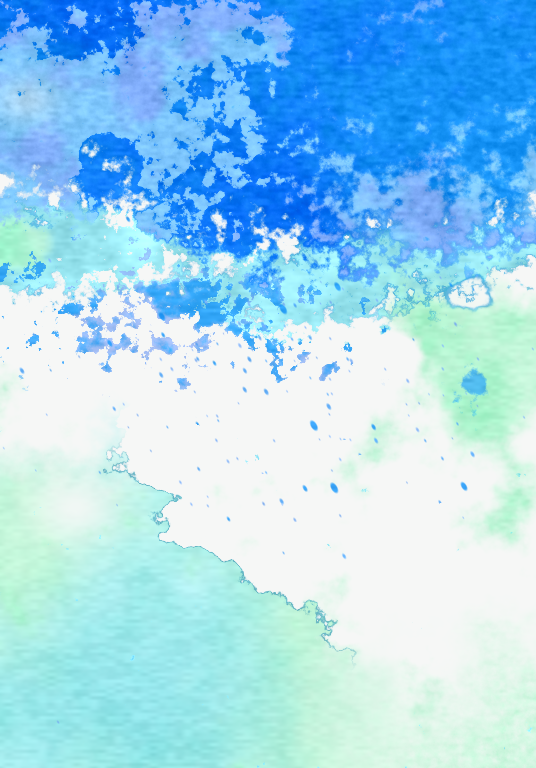
Write a WebGL 1 fragment shader that draws this background.

```glsl
precision highp float;
// Watercolour on white paper: a mottled blue sky, a broken cyan and green
// band with spatter below it, and an aqua wash in the lower left corner.
// Each wash is a soft layout field, roughened by noise and thresholded.
uniform vec2 u_resolution;

const vec3 PAPER = vec3(0.965, 0.970, 0.965);
const vec3 DEEP_BLUE = vec3(0.02, 0.42, 0.97);
const vec3 AZURE = vec3(0.10, 0.59, 0.98);
const vec3 PALE_BLUE = vec3(0.55, 0.81, 0.98);
const vec3 PERIWINKLE = vec3(0.57, 0.70, 0.97);
const vec3 CYAN = vec3(0.56, 0.92, 0.97);
const vec3 AQUA = vec3(0.66, 0.94, 0.93);
const vec3 MINT = vec3(0.76, 0.97, 0.85);
const vec3 LEAF = vec3(0.62, 0.95, 0.77);
const vec3 RIM_TEAL = vec3(0.22, 0.62, 0.72);
const vec3 RIM_BLUE = vec3(0.05, 0.58, 0.85);
const float RIM_WIDTH = 0.004;
const float GRAIN = 0.09;
vec2 uv;

float hash(vec2 p) {
  vec3 h = fract(vec3(p.xyx) * 0.1031);
  h += dot(h, h.yzx + 33.33);
  return fract((h.x + h.y) * h.z);
}

float noise(vec2 p) {
  vec2 i = floor(p), f = fract(p);
  f = f * f * (3.0 - 2.0 * f);
  return mix(mix(hash(i), hash(i + vec2(1, 0)), f.x),
             mix(hash(i + vec2(0, 1)), hash(i + vec2(1, 1)), f.x), f.y);
}

// Fractal noise centred on zero
float fbm(vec2 p) {
  float sum = 0.0, amp = 0.5;
  for (int i = 0; i < 5; i++) {
    sum += amp * (noise(p) - 0.5);
    p = mat2(1.6, 1.2, -1.2, 1.6) * p + 7.3;
    amp *= 0.55;
  }
  return sum;
}

// Soft elliptical patch at (x, y) with radii (rx, ry)
float patchAt(float x, float y, float rx, float ry) {
  vec2 d = (uv - vec2(x, y)) / vec2(rx, ry);
  return exp(-dot(d, d));
}

float rim(float field) { return exp(-pow(field / RIM_WIDTH, 2.0)); }

// One random slanted drop in some of the grid cells
float drops(vec2 p, float scale, float density) {
  vec2 q = p * scale, cell = floor(q);
  vec2 d = fract(q) - 0.25 - 0.5 * vec2(hash(cell + 3.1), hash(cell + 8.7));
  d.x += 0.4 * d.y;
  float size = hash(cell + 15.3), blur = scale / u_resolution.y;
  float dist = length(d * vec2(1.0, 0.65)) - mix(0.04, 0.12, size * size);
  return step(hash(cell + 21.9), density) * smoothstep(blur, -blur, dist);
}

void main() {
  uv = gl_FragCoord.xy / u_resolution;
  vec2 p = gl_FragCoord.xy / u_resolution.y;
  float broad = fbm(p * 6.0), rough = fbm(p * 16.0 + 20.0);
  float fine = fbm(p * 42.0 + 50.0), grit = fbm(p * 110.0 + 90.0);
  float ragged = 0.5 * rough + fine + 0.5 * grit;
  vec3 col = PAPER;

  // Lower left wash: jagged right shore, soft top
  float shore = mix(0.68, 0.22, smoothstep(0.10, 0.42, uv.y)) - uv.x
    + 0.08 * exp(-pow((uv.y - 0.352) / 0.014, 2.0))
    - 0.06 * exp(-pow((uv.y - 0.300) / 0.014, 2.0)) + 0.1 * rough + 0.11 * fine;
  float crisp = smoothstep(0.12, 0.18, uv.y), soft = mix(0.16, 0.005, crisp);
  float topFade = smoothstep(0.46, 0.37, uv.y + 0.15 * broad + 0.05 * fine);
  float gap = patchAt(0.14, 0.34, 0.085, 0.045);
  float wash = smoothstep(-soft, soft, shore) * topFade * (1.0 - 0.9 * gap);
  float green = patchAt(0.02, 0.32, 0.16, 0.12) + smoothstep(0.38, 0.62, uv.x) + broad;
  vec3 washCol = mix(AQUA, MINT, clamp(green, 0.0, 1.0)) + 0.18 * rough * vec3(1.2, 0.4, 0.6);
  washCol -= vec3(0.12, 0.05, 0.02) * patchAt(0.25, 0.08, 0.3, 0.14);
  col = mix(col, washCol, wash * 0.95);
  col = mix(col, RIM_TEAL, 0.7 * rim(shore) * crisp * smoothstep(0.44, 0.38, uv.y));

  // Pale lower right, with a bare patch
  float meadow = smoothstep(0.23, 0.08, uv.y + 0.3 * broad + 0.15 * rough);
  meadow *= smoothstep(0.42, 0.62, uv.x) * (1.0 - patchAt(0.77, 0.14, 0.14, 0.10));
  col = mix(col, MINT, (0.7 + grit) * meadow * (1.0 - wash));

  // Broken cyan band, then green at right and far left
  float band = patchAt(0.10, 0.68, 0.28, 0.07) + patchAt(0.82, 0.675, 0.30, 0.06)
    + 0.8 * patchAt(0.55, 0.61, 0.19, 0.055) - 0.5 + 1.2 * ragged;
  float leaf = patchAt(0.92, 0.53, 0.20, 0.11) + patchAt(0.03, 0.68, 0.09, 0.035)
    - 0.6 * patchAt(0.75, 0.54, 0.04, 0.025) + 1.3 * broad + 0.7 * rough + 0.3 * fine;
  col = mix(col, CYAN + 0.4 * rough, 0.85 * smoothstep(-0.03, 0.06, band));
  col = mix(col, mix(MINT, LEAF, 0.5 + 3.0 * rough), 0.85 * smoothstep(0.25, 0.75, leaf));
  float bare = patchAt(0.88, 0.615, 0.06, 0.025) - 0.5 + rough + 0.5 * fine;
  col = mix(col, PAPER, 0.9 * smoothstep(-0.03, 0.04, bare));
  float bandRim = rim(0.06 * band) * smoothstep(-0.08, 0.12, broad) + rim(0.06 * bare);
  col = mix(col, RIM_BLUE, 0.6 * min(bandRim, 1.0) * smoothstep(0.56, 0.62, uv.y));

  // Blue sky, worn through to paler pigment
  float skyLow = 0.665 + 0.075 * smoothstep(0.48, 0.15, uv.x) + 0.035 * smoothstep(0.8, 1.0, uv.x);
  float sky = smoothstep(-0.02, 0.025, uv.y - skyLow + 0.17 * ragged);
  float deep = patchAt(0.46, 0.77, 0.34, 0.15) + patchAt(0.20, 0.98, 0.2, 0.07) + 1.2 * broad + fine;
  float worn = patchAt(0.06, 0.85, 0.24, 0.14) + 0.9 * patchAt(0.41, 0.95, 0.12, 0.035)
    + 0.8 * patchAt(0.78, 0.72, 0.2, 0.07) + 0.42 * patchAt(0.36, 0.82, 0.2, 0.14)
    + 0.8 * patchAt(1.0, 0.77, 0.03, 0.06) - 1.5 * patchAt(0.205, 0.778, 0.05, 0.04);
  float feather = mix(0.06, 0.25, smoothstep(0.45, 0.7, uv.x));
  float wornMask = smoothstep(-feather, feather, worn - 0.5 + 1.3 * ragged);
  vec3 wornCol = mix(PALE_BLUE, PERIWINKLE, smoothstep(-0.1, 0.25, broad + rough));
  wornCol = mix(wornCol, PAPER, 0.6 * patchAt(0.05, 0.87, 0.06, 0.03));
  vec3 skyCol = mix(mix(AZURE, DEEP_BLUE, clamp(deep, 0.0, 1.0)), wornCol, 0.85 * wornMask);
  col = mix(col, skyCol + 0.16 * fine + 0.12 * grit, sky);

  // Dense speckle and stains, then sparse drops
  float dense = patchAt(0.33, 0.62, 0.36, 0.10) + patchAt(0.595, 0.52, 0.05, 0.022);
  float speckle = smoothstep(0.0, 0.05, ragged - 0.34 + 0.31 * dense) * smoothstep(0.03, 0.25, dense);
  vec3 speckleCol = mix(PERIWINKLE, AZURE, smoothstep(-0.05, 0.25, broad + fine));
  col = mix(col, speckleCol, 0.8 * speckle * (1.0 - sky));
  float stain = patchAt(0.88, 0.50, 0.03, 0.015) - 0.5 + ragged;
  col = mix(col, AZURE, 0.65 * smoothstep(-0.1, 0.15, stain));
  float spray = patchAt(0.52, 0.53, 0.36, 0.15) * (1.0 - sky);
  for (int i = 0; i < 3; i++) {
    float layer = float(i);
    float drop = drops(p + 0.37 * layer, 26.0 + 21.0 * layer, 0.2 * spray);
    col = mix(col, mix(AZURE, PERIWINKLE, 0.4 * layer), 0.85 * drop);
  }

  // Laid paper grain shows where pigment lies
  float pigment = clamp(2.0 * distance(col, PAPER), 0.0, 1.0);
  col += GRAIN * pigment * (noise(p * vec2(90.0, 230.0)) - 0.5);
  gl_FragColor = vec4(clamp(col, 0.0, 1.0), 1.0);
}
```
